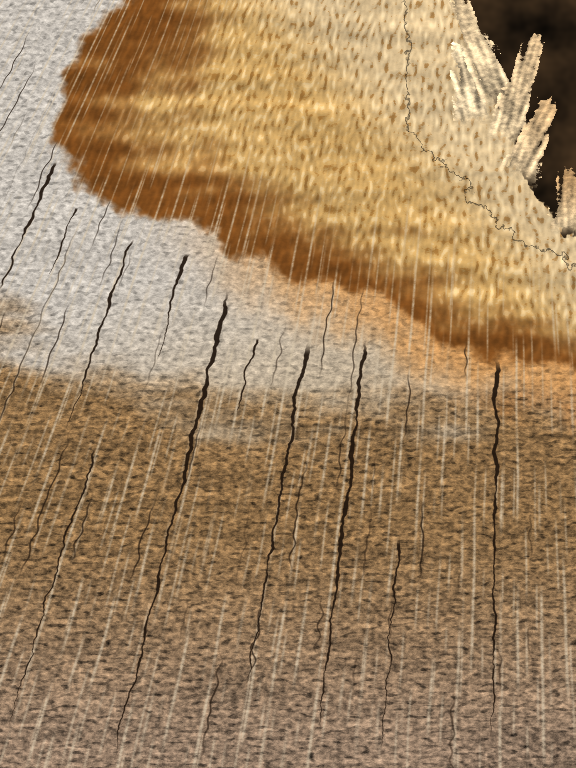
Give the GLSL for this texture, as a Shadertoy shader.

```glsl
// Sawn, weathered timber: radial cracks and rays below a golden, splintered heartwood.

const vec2 FAN = vec2(.664, 2.107);

float hash(vec2 p) { return fract(sin(dot(p, vec2(127.1, 311.7))) * 43758.5); }

float gradDot(vec2 cell, vec2 offset) {
  float turn = 6.2832 * hash(cell);
  return dot(vec2(cos(turn), sin(turn)), offset);
}

// Gradient noise
float noise(vec2 p) {
  vec2 i = floor(p), f = fract(p), u = f * f * (3. - 2. * f), e = vec2(1, 0);
  return mix(mix(gradDot(i, f), gradDot(i + e, f - e), u.x),
    mix(gradDot(i + e.yx, f - e.yx), gradDot(i + 1., f - 1.), u.x), u.y);
}

float fbm(vec2 p) {
  float sum = 0., amp = 1.;
  for (int i = 0; i < 4; i++) {
    sum += amp * noise(p);
    p = p * 2.03 + 7.1;
    amp *= .6;
  }
  return sum;
}

float below(float edge, float soft, float d) {
  return 1. - smoothstep(edge - soft, edge + soft, d);
}

// Distance to a segment (x) and position along it (y)
vec2 segment(vec2 p, vec2 a, vec2 b) {
  vec2 v = b - a;
  float t = clamp(dot(p - a, v) / dot(v, v), 0., 1.);
  return vec2(length(p - a - v * t), t);
}

// Signed depth inside the heartwood outline
float heartDepth(vec2 p) {
  const int N = 14;
  vec2 v[N] = vec2[N](vec2(.17, 1), vec2(.105, .945), vec2(.082, .9), vec2(.073, .82),
    vec2(.1, .76), vec2(.155, .73), vec2(.26, .705), vec2(.325, .66), vec2(.443, .622),
    vec2(.514, .608), vec2(.573, .55), vec2(.75, .515), vec2(1.1, .5), vec2(.6, 1.6));
  float d = 9., side = -1.;
  for (int i = 0, j = N - 1; i < N; j = i, i++) {
    vec2 a = v[i], b = v[j];
    d = min(d, segment(p, a, b).x);
    if ((a.y > p.y) != (b.y > p.y) &&
      p.x < (b.x - a.x) * (p.y - a.y) / (b.y - a.y) + a.x) side = -side;
  }
  return d * side;
}

// Broken streaks, one per angular cell
float streaks(vec2 fan, float density, float width, float run, float cut) {
  float s = fan.x * density, cell = floor(s);
  float d = abs(fract(s) - mix(.25, .75, hash(vec2(cell, density))));
  return below(width * .5, width * .5, d)
    * smoothstep(cut, cut + .3, noise(vec2(cell * 7.37, fan.y * run)));
}

// Long cracks: angle, upper end, lower end, half width
float cracks(vec2 p, vec2 fan, float px) {
  const int N = 11;
  vec4 c[N] = vec4[N](vec4(-.246, .625, 0, .0028), vec4(-.171, .555, .1, .0024),
    vec4(-.121, .56, .04, .0028), vec4(-.011, .535, .03, .0023), vec4(-.448, .79, .62, .0024),
    vec4(-.347, .69, .44, .0019), vec4(-.292, .67, .53, .0019), vec4(-.319, .42, .05, .0013),
    vec4(-.08, .3, .02, .0014), vec4(-.214, .56, .46, .0015), vec4(-.41, .73, .64, .0014));
  float mask = 0.;
  for (int i = 0; i < N; i++) {
    vec4 k = c[i];
    float t = (p.y - k.z) / (k.y - k.z);
    float wobble = .006 * fbm(vec2(p.y * 28., k.x * 90.));
    float w = k.w * mix(.25, 1., t) * (1. + 1.3 * noise(vec2(p.y * 40., k.x * 70.)));
    float ends = smoothstep(0., .08, t) * below(.98, .02, t);
    mask = max(mask, ends * below(w, px * .8, abs((fan.x - k.x) * fan.y + wobble)));
  }
  return mask;
}

vec3 sapwood(vec2 p, vec2 fan, float grain) {
  float edge = .462 + .12 * exp(-6. * p.x);
  float bleach = smoothstep(-.06, .05, p.y - edge + .07 * fbm(p * vec2(5, 14)));
  vec3 brown = mix(vec3(.56, .47, .39), vec3(.53, .41, .27), smoothstep(0., .35, p.y));
  vec3 pale = mix(vec3(.73, .66, .56), vec3(.76, .73, .69), smoothstep(.3, .6, p.y - .4 * p.x));
  float rings = noise(vec2(p.x * 5., fan.y * 62.)) + .8 * noise(vec2(p.x * 28., fan.y * 130.));
  float pores = smoothstep(.12, .4, noise(fan * vec2(150, 210)) + .25 * rings);
  float seam = below(.002, .003, abs(p.y - .455 + .03 * p.x + .008 * noise(p * 18.)));
  return mix(brown, pale, bleach) * (1. - .25 * seam * smoothstep(.1, .4, p.x))
    * (1.04 + mix(.26, .1, bleach) * rings + mix(.5, .26, bleach) * grain - mix(.32, .18, bleach) * pores);
}

vec3 heartwood(vec2 p, vec2 fan, float depth, float grain) {
  float pits = noise(fan * vec2(220, 75)) + .4 * grain;
  float rings = noise(vec2(p.x * 6., fan.y * 48.));
  float reach = mix(.21, .1, smoothstep(.15, .4, p.x));
  float gold = smoothstep(.1, 1., depth / reach + .35 * fbm(p * 9.) + .4 * rings);
  vec3 col = mix(vec3(.48, .29, .12), vec3(.8, .64, .39), gold);
  col = mix(col, vec3(.86, .77, .62), .75 * smoothstep(1.26, 1.42, p.x + p.y));
  col = mix(col, vec3(.6, .39, .15), .6 * gold * smoothstep(.15, .5, pits));
  col = mix(col, vec3(.92, .83, .66), .5 * gold * smoothstep(.1, .5, -pits));
  return col * (1. - .25 * pits + .2 * rings + .18 * grain);
}

// Pale splinters against the dark gap at the upper right
vec3 tornEdge(vec3 col, vec2 p, float grain, float px) {
  float u = .75 - p.x, rise = p.y - .7 - .5 * u - 10. * u * abs(u);
  col = mix(col, vec3(.19, .14, .09) * (1. + .8 * fbm(p * 12.)), smoothstep(-.004, .004, rise + .03 * fbm(p * 32.)));
  vec4 s[5] = vec4[5](vec4(.62, .83, .6, .93), vec4(.66, .85, .595, 1),
    vec4(.65, .8, .695, .945), vec4(.67, .76, .712, .86), vec4(.74, .69, .74, .77));
  for (int i = 0; i < 5; i++) {
    vec2 q = segment(p, s[i].xy, s[i].zw), axis = normalize(s[i].zw - s[i].xy);
    float fibre = noise(vec2(p.x * axis.y - p.y * axis.x, dot(p, axis)) * vec2(150, 24)) + .4 * grain;
    vec3 tone = mix(vec3(.86, .77, .62), vec3(.6, .43, .25), float(i) / 6. * q.y) * (1. + .8 * fibre);
    col = mix(col, tone, smoothstep(0., .3, q.y) * below(mix(.026, .01, q.y) + .014 * fibre, px, q.x));
  }
  return col;
}

void mainImage(out vec4 fragColor, in vec2 fragCoord) {
  vec2 p = fragCoord / iResolution.y;
  float px = 1. / iResolution.y, rho = FAN.y - p.y;
  vec2 fan = vec2((p.x - FAN.x) / rho + .0015 * noise(p * 9.), rho);
  float grain = fbm(p * vec2(110, 170));
  // Two woods and the warm stain beside their border
  float depth = heartDepth(p) + .02 * fbm(p * 22.), inside = smoothstep(-.01, .01, depth);
  vec3 col = sapwood(p, fan, grain);
  col *= mix(vec3(1), vec3(1.06, .86, .62), smoothstep(-.09, 0., depth) * smoothstep(.15, .45, p.x));
  col = mix(col, heartwood(p, fan, depth, grain), inside);
  // Light rays, then dark cracks
  float rays = max(streaks(fan, 68., .13, 9., -.15), .7 * streaks(fan, 131., .2, 14., -.05));
  col = mix(col, vec3(.84, .77, .66), rays * below(.1, .1, depth) * (.6 + .4 * grain));
  float checks = streaks(fan + vec2(.004 * noise(p * vec2(8, 60)), 0), 43., .05, 8., .05);
  col = mix(col, vec3(.12, .08, .05), .92 * max(cracks(p, fan, px), .75 * checks * (1. - inside)));
  // Fissure across the heartwood
  vec2 f[5] = vec2[5](vec2(.527, 1), vec2(.534, .83), vec2(.6, .76), vec2(.664, .694), vec2(.75, .655));
  vec2 bent = p + .012 * fbm(p * 40.);
  for (int i = 0; i < 4; i++)
    col *= 1. - .5 * below(.001, px, segment(bent, f[i], f[i + 1]).x);
  fragColor = vec4(tornEdge(col, p, grain, px), 1);
}
```
